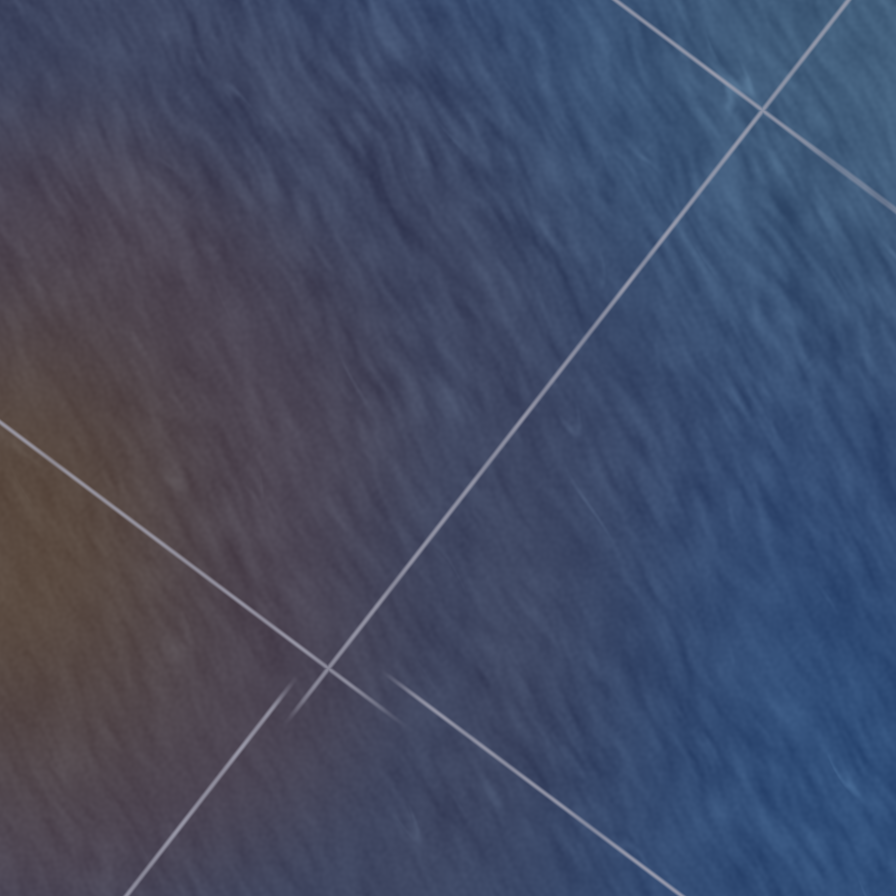
Give the GLSL for this texture, as a Shadertoy shader.

```glsl
// Rippled slate-blue surface with a warm corner, crossed by a tilted grid of pale, slightly broken seams.

// Seam grid
const float TILE = 0.789;                    // spacing of the seams
const vec2 NODE = vec2(0.3665, 0.254);       // the crossing where seams break
const vec2 RISE_NORMAL = vec2(0.789, -0.614);
const vec2 FALL_NORMAL = vec2(0.600, 0.800);
const float RISE_SLIP = -0.022;              // sideways jump of each broken seam
const float FALL_SLIP = 0.0335;
const float RISE_HALF = 0.0023;
const float FALL_HALF = 0.0021;
const float SEAM_SOFT = 0.0020;
const float SEAM_OPACITY = 0.80;
const vec3 SEAM_COLOR = vec3(0.64, 0.64, 0.70);

// Surface tint, from the warm centre outwards
const vec2 WARM_CENTRE = vec2(-0.04, 0.40);
const vec3 BROWN = vec3(0.355, 0.292, 0.252);
const vec3 PLUM = vec3(0.300, 0.270, 0.325);
const vec3 SLATE = vec3(0.250, 0.280, 0.385);
const vec3 BLUE = vec3(0.205, 0.290, 0.440);
const vec3 TEAL = vec3(0.290, 0.415, 0.520);
const vec3 DEEP = vec3(0.185, 0.315, 0.490);

// Ripples
const vec2 RIPPLE_DIR = vec2(0.477, -0.879);
const vec2 FINE_FREQ = vec2(62.0, 15.0);     // across, along
const vec2 BROAD_FREQ = vec2(17.0, 5.0);
const float FINE_DEPTH = 0.100;
const float BROAD_DEPTH = 0.050;
const float WISP_DEPTH = 0.060;
const float GRAIN_DEPTH = 0.022;

vec2 hashGradient(vec2 cell) {
    vec2 h = vec2(dot(cell, vec2(127.1, 311.7)), dot(cell, vec2(269.5, 183.3)));
    return 2.0 * fract(sin(h) * 43758.55) - 1.0;
}

float gradientNoise(vec2 p) {
    vec2 i = floor(p), f = fract(p);
    vec2 w = f * f * f * (f * (f * 6.0 - 15.0) + 10.0);
    float a = dot(hashGradient(i), f);
    float b = dot(hashGradient(i + vec2(1, 0)), f - vec2(1, 0));
    float c = dot(hashGradient(i + vec2(0, 1)), f - vec2(0, 1));
    float d = dot(hashGradient(i + vec2(1, 1)), f - vec2(1, 1));
    return mix(mix(a, b, w.x), mix(c, d, w.x), w.y);
}

vec3 surfaceTint(vec2 p) {
    float d = length(p - WARM_CENTRE) + 0.05 * gradientNoise(p * 3.5);
    vec3 color = mix(BROWN, PLUM, smoothstep(0.06, 0.40, d));
    color = mix(color, SLATE, smoothstep(0.34, 0.58, d));
    color = mix(color, BLUE, smoothstep(0.56, 0.95, d));
    float corner = 1.0 - smoothstep(0.0, 0.60, length(p - vec2(1.0, 0.98)));
    color = mix(color, TEAL, 0.75 * corner);
    float edge = 1.0 - smoothstep(0.0, 0.45, length((p - vec2(1.0, 0.1)) * vec2(1.0, 0.8)));
    return mix(color, DEEP, 0.8 * edge);
}

// Slanted swells, fine streaks and sparse bright wisps
float ripples(vec2 p) {
    p += 0.018 * vec2(gradientNoise(p * 8.0), gradientNoise(p * 8.0 + 31.0));
    vec2 q = vec2(dot(p, vec2(-RIPPLE_DIR.y, RIPPLE_DIR.x)), dot(p, RIPPLE_DIR));
    float strength = mix(0.6, 1.25, smoothstep(0.4, 1.6, p.x + p.y))
                   * (1.0 + 0.8 * gradientNoise(p * 4.0 + 12.0));
    float fine = 0.65 * gradientNoise(q * FINE_FREQ)
               + 0.45 * gradientNoise(q * FINE_FREQ * 1.8 + 7.3);
    float broad = gradientNoise(q * BROAD_FREQ + 3.7);
    float ridge = 1.0 - smoothstep(0.0, 0.07, abs(gradientNoise(q * FINE_FREQ * 0.45 + 19.1)));
    float wisp = ridge * smoothstep(0.15, 0.50, gradientNoise(q * vec2(22.0, 9.0) + 51.0));
    return strength * (FINE_DEPTH * fine + BROAD_DEPTH * broad + WISP_DEPTH * wisp);
}

float seamMask(float dist, float halfWidth, float pixel) {
    float soft = max(SEAM_SOFT, pixel);
    return 1.0 - smoothstep(halfWidth - soft, halfWidth + soft, abs(dist));
}

float seams(vec2 p, float pixel) {
    vec2 local = p - NODE;
    float v = dot(local, RISE_NORMAL), u = dot(local, FALL_NORMAL);
    vec2 index = round(vec2(v, u) / TILE);
    vec2 cell = vec2(v, u) - TILE * index;

    // Rising seam: slips sideways below the node
    float upper = seamMask(cell.x, RISE_HALF, pixel) * smoothstep(-0.085, -0.02, u);
    float lower = seamMask(cell.x - RISE_SLIP, RISE_HALF, pixel)
                * (1.0 - smoothstep(-0.085, -0.020, u));

    // Falling seams: only the row through the node slips, the others fade and blur a little
    bool broken = index.y == 0.0;
    float fade = smoothstep(0.02, 0.12, v);
    float spread = broken ? FALL_HALF : FALL_HALF * (1.0 + 0.5 * fade);
    float left = seamMask(cell.y, spread, pixel) * (1.0 - fade * (broken ? 1.0 : 0.45));
    float right = broken ? seamMask(cell.y - FALL_SLIP, FALL_HALF, pixel)
                         * smoothstep(0.04, 0.11, v) : 0.0;
    return max(max(upper, lower), max(left, right));
}

void mainImage(out vec4 fragColor, in vec2 fragCoord) {
    vec2 p = fragCoord / iResolution.y;
    float pixel = 1.0 / iResolution.y;

    vec3 color = surfaceTint(p);
    color += ripples(p) * vec3(0.85, 1.0, 1.0);
    color += GRAIN_DEPTH * gradientNoise(p * 150.0);

    float wear = SEAM_OPACITY * (1.0 + 0.3 * gradientNoise(p * 22.0));
    color = mix(color, SEAM_COLOR, seams(p, pixel) * wear);
    fragColor = vec4(clamp(color, 0.0, 1.0), 1.0);
}
```
